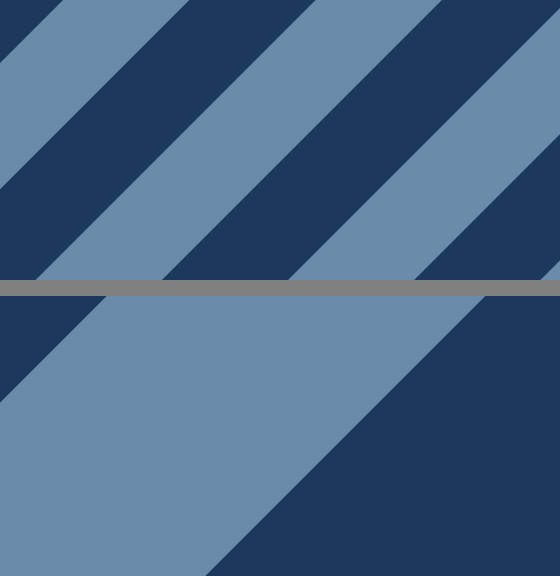
Top, the full canvas; bottom, a detail of the centre.
A Shadertoy shader for this pattern:

```glsl
// Signed distance to the nearest stripe edge, negative inside a light stripe
float stripeDistance(vec2 p, float period) {
    float phase = fract((p.x + 1.0 - p.y) / period);
    return (abs(phase - 0.5) - 0.25) * period * inversesqrt(2.0);
}

void mainImage(out vec4 fragColor, in vec2 fragCoord) {
    // Canvas height is one unit
    vec2 p = fragCoord / iResolution.y;
    float pixel = 1.0 / iResolution.y;

    // Equal diagonal bands, measured along the top edge
    float d = stripeDistance(p, 0.9016);
    float light = clamp(0.5 - d / pixel, 0.0, 1.0);

    vec3 navy = vec3(0.11, 0.22, 0.36);
    vec3 steelBlue = vec3(0.41, 0.55, 0.67);
    fragColor = vec4(mix(navy, steelBlue, light), 1.0);
}
```
